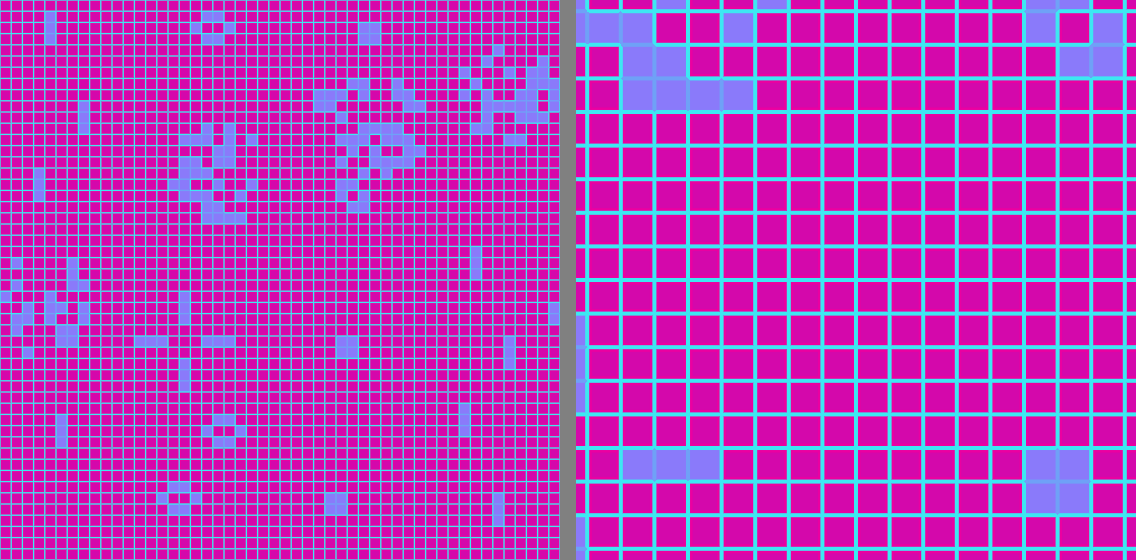
Left: the whole. Right: its middle third, enlarged.
A three.js fragment shader for this pattern:

```glsl
// Game of Life board: a 50 by 50 magenta grid with cyan rules and scattered violet colonies.
varying vec2 vUv;

const float CELLS = 50.0;

float hash(vec2 p) {
  p = fract(p * vec2(0.1031, 0.1137));
  p += dot(p, p.yx + 33.33);
  return fract((p.x + p.y) * p.x * 37.0);
}

// Offset from a centre on a board whose opposite edges join
vec2 wrapOffset(vec2 cell, vec2 centre) {
  return mod(cell - centre + CELLS * 0.5, CELLS) - CELLS * 0.5;
}

// One generation of Life grown from a random soup
bool soupAlive(vec2 cell) {
  float neighbours = 0.0;
  for (float y = -1.0; y < 1.5; y++)
    for (float x = -1.0; x < 1.5; x++)
      if (abs(x) + abs(y) > 0.5)
        neighbours += step(hash(cell + vec2(x, y)), 0.4);
  bool wasAlive = hash(cell) < 0.4;
  return abs(neighbours - 3.0) < 0.5 || (wasAlive && abs(neighbours - 2.0) < 0.5);
}

// Stable and blinking colonies, chosen by index
bool colony(vec2 d, float i) {
  vec2 a = abs(d);
  float reach = max(a.x, a.y);
  if (i == 5.0) return min(a.x, a.y) < 0.5 && abs(reach - 3.0) < 1.5; // four blinkers
  if (i == 16.0) return abs(reach - 1.0) < 0.5 && abs(d.x - d.y) > 0.5; // ship
  float kind = mod(i, 4.0);
  if (kind < 0.5) return max(abs(d.x - 0.5), abs(d.y - 0.5)) < 0.75; // block
  if (kind < 1.5) return abs(abs(d.x - 0.5) + a.y - 1.5) < 0.25; // beehive
  return a.x < 1.5 && a.y < 0.5; // blinker
}

bool alive(vec2 cell) {
  cell = mod(cell, CELLS);

  // Small colonies spread by a low-discrepancy sequence
  for (float i = 1.0; i < 20.5; i++) {
    vec2 centre = floor(CELLS * fract(vec2(0.56, 0.54) + i * vec2(0.7549, 0.5698)));
    vec2 d = wrapOffset(cell, centre);
    if (mod(floor(i * 0.5), 2.0) > 0.5) d = d.yx;
    if (colony(d, i)) return true;
  }

  // Irregular clumps along a rising arc
  for (float i = 0.0; i < 3.5; i++) {
    vec2 centre = vec2(3.0 + 17.5 * i - 1.2 * i * i, mix(22.0, 41.0, pow(i / 3.0, 0.4)));
    if (length(wrapOffset(cell, centre)) < 4.6 && soupAlive(cell)) return true;
  }
  return false;
}

void main() {
  vec2 p = vUv * CELLS;
  vec2 cell = floor(p);
  vec2 local = fract(p) - 0.5;
  vec2 gap = 0.5 - abs(local);
  float edge = min(gap.x, gap.y);
  float blur = max(fwidth(p.x), 0.0001);

  // Cell fill, with a hotter rim beside the rules
  bool living = alive(cell);
  float rim = 1.0 - smoothstep(0.12, 0.12 + blur, edge);
  vec3 dead = mix(vec3(0.83, 0.03, 0.67), vec3(0.92, 0.0, 0.63), rim);
  vec3 color = living ? vec3(0.54, 0.48, 0.98) : dead;

  // Rules, faint where they part two living cells
  vec2 across = gap.x < gap.y ? vec2(sign(local.x), 0.0) : vec2(0.0, sign(local.y));
  float strength = living && alive(cell + across) ? 0.35 : 1.0;
  float rule = clamp(0.5 + (0.06 - edge) / blur, 0.0, 1.0);
  color = mix(color, vec3(0.24, 0.91, 0.95), rule * strength);

  gl_FragColor = vec4(color, 1.0);
}
```
